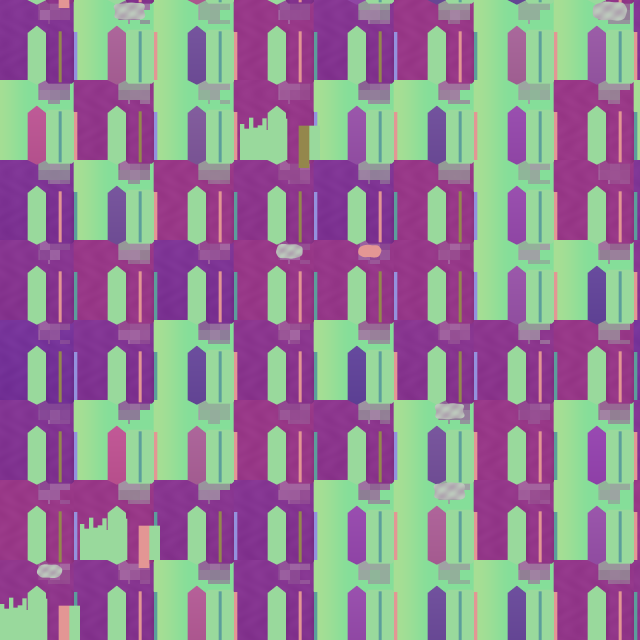
Reproduce this texture map procedurally as a WebGL 2 fragment shader.

```glsl
#version 300 es
precision highp float;
// Worn 8 by 8 tiling of purple and green blocks with pointed slats, striped panels and stepped shadows.

#define REPEATS 8.0
#define STEPS 8.0
#define PURPLE_SHARE 0.58
#define TORN_SHARE 0.05
#define SMUDGE_SHARE 0.11
#define MOTTLE 0.012
#define SAMPLES 3
#define SEED 4.0

uniform vec2 u_resolution;
out vec4 fragColor;

const vec3 PALE_GREEN = vec3(0.60, 0.85, 0.61);
const vec3 YELLOW_GREEN = vec3(0.65, 0.87, 0.58);
const vec3 MINT = vec3(0.52, 0.87, 0.60);
const vec3 LIME = vec3(0.58, 0.88, 0.46);
const vec3 MAGENTA = vec3(0.60, 0.22, 0.53);
const vec3 VIOLET = vec3(0.47, 0.21, 0.61);
const vec3 PINK = vec3(0.74, 0.33, 0.57);
const vec3 INDIGO = vec3(0.38, 0.27, 0.60);
const vec3 MAUVE = vec3(0.60, 0.42, 0.60);
const vec3 SALMON = vec3(0.89, 0.59, 0.58);
const vec3 TEAL = vec3(0.36, 0.62, 0.61);
const vec3 OLIVE = vec3(0.58, 0.53, 0.30);
const vec3 LAVENDER = vec3(0.58, 0.57, 0.87);
const vec3 ASH = vec3(0.74, 0.79, 0.74);

// One random value per cell and channel; cells wrap so the map tiles
float hash(vec2 cell, float channel) {
    vec2 c = mod(cell, REPEATS);
    return fract(sin(dot(c, vec2(127.1, 311.7)) + channel * 74.7 + SEED) * 4375.85);
}

float box(vec2 f, vec2 lo, vec2 hi) {
    vec2 inside = step(lo, f) * step(f, hi);
    return inside.x * inside.y;
}

bool isPurple(vec2 cell) { return hash(cell, 1.0) < PURPLE_SHARE; }

bool isTorn(vec2 cell) { return isPurple(cell) && hash(cell, 2.0) < TORN_SHARE / PURPLE_SHARE; }

// Broad block behind the slats
vec3 blockColour(vec2 cell, vec2 f) {
    if (!isPurple(cell)) return mix(YELLOW_GREEN, MINT, smoothstep(-0.05, 0.42, f.x));
    float hue = hash(cell, 3.0);
    float mottle = sin(f.x * 21.0 + 3.0 * sin(f.y * 9.0)) * sin(f.y * 17.0 + hue * 6.0);
    return mix(MAGENTA, VIOLET, hue * hue) + MOTTLE * mottle - 0.03 * f.y * hue;
}

// Stepped shadow between a cell and the one above it
vec3 addSteps(vec3 colour, vec2 cell, vec2 f) {
    vec2 q = floor(f * STEPS);
    float jitter = hash(cell * 3.0 + q, 4.0);
    float left = q.y < 2.0 ? 0.48 : 0.60;
    float right = 0.875 - 0.125 * step(0.6, jitter) * q.y;
    float mask = box(f, vec2(left, 0.0), vec2(right, 0.30));
    vec3 above = blockColour(cell - vec2(0.0, 1.0), vec2(0.25, 1.0));
    vec3 blend = mix(above, colour, 0.25 + 0.25 * q.y);
    blend = mix(blend, MAUVE + 0.08 * jitter, 0.35 + 0.3 * jitter);
    return mix(colour, blend, mask);
}

vec3 slatColour(vec2 cell, vec2 f) {
    if (isPurple(cell)) return PALE_GREEN;
    float hue = hash(cell, 5.0);
    if (hue > 0.94) return LIME;
    vec3 base = hue < 0.4 ? PINK : (hue < 0.7 ? INDIGO : VIOLET + vec3(0.11, 0.06, 0.07));
    return mix(base, MAUVE, hash(cell, 6.0) * 0.7) + 0.06 * (0.65 - f.y);
}

// Pointed slat, panel pair, centre line and bright edge
vec3 addSlats(vec3 colour, vec2 cell, vec2 f) {
    bool purple = isPurple(cell);
    bool torn = isTorn(cell);
    bool warm = hash(cell, 7.0) < 0.55;
    vec3 line = purple ? (warm ? SALMON : OLIVE) : TEAL;
    vec3 edge = purple ? (warm ? TEAL : LAVENDER) : SALMON;

    float dx = abs(f.x - 0.46);
    float slat = step(dx, 0.115) * step(0.32 + 0.8 * dx, f.y) * step(f.y, 1.06 - 0.5 * dx);
    colour = mix(colour, slatColour(cell, f), slat);

    float chamfer = max(abs(f.x - 0.752) - 0.145, 0.0);
    float panel = box(f, vec2(0.576, 0.37 + chamfer), vec2(0.927, 1.045 - chamfer));
    float rim = smoothstep(0.11, 0.175, abs(f.x - 0.752));
    vec3 panelColour = purple ? blockColour(cell, f) * (1.0 - 0.08 * rim) : PALE_GREEN;
    colour = mix(colour, panelColour, panel);
    colour = mix(colour, edge, box(f, vec2(0.927, 0.40), vec2(0.965, 1.0)));

    // Torn cells lose the lower block and half of the panel
    if (torn) {
        float rag = 0.55 + 0.08 * sin(floor(f.x * 18.0) * 2.3);
        colour = mix(colour, PALE_GREEN, box(f, vec2(0.0, rag), vec2(0.59, 1.0)));
        colour = mix(colour, PALE_GREEN, box(f, vec2(0.865, 0.57), vec2(1.0, 1.0)));
    }
    vec2 lineLow = torn ? vec2(0.735, 0.57) : vec2(0.732, 0.39);
    vec2 lineHigh = torn ? vec2(0.865, 1.10) : vec2(0.772, 1.03);
    return mix(colour, line, box(f, lineLow, lineHigh));
}

// Pale ragged patch over a few cells
vec3 addSmudge(vec3 colour, vec2 cell, vec2 f) {
    if (hash(cell, 8.0) > SMUDGE_SHARE) return colour;
    float size = mix(0.5, 1.0, hash(cell, 9.0));
    vec2 d = (f - vec2(0.62, 0.14)) / (size * vec2(0.24, 0.13));
    float ripple = sin(d.x * 5.0 + size * 20.0) * sin(d.y * 4.0 + d.x * 2.0);
    vec3 tint = size < 0.6 ? SALMON : mix(ASH, MAUVE, 0.2 + 0.2 * ripple);
    float reach = pow(abs(d.x), 4.0) + pow(abs(d.y), 4.0) + 0.25 * ripple;
    return mix(colour, tint, 1.0 - smoothstep(0.85, 1.0, reach));
}

vec3 tiling(vec2 p) {
    vec2 cell = floor(p);
    vec2 f = p - cell;
    vec2 rightward = vec2(1.0, 0.0);
    vec2 downward = vec2(0.0, 1.0);
    vec3 colour = addSteps(blockColour(cell, f), cell, f);
    colour = mix(colour, blockColour(cell + rightward, f - rightward), step(0.92, f.x));
    colour = addSlats(colour, cell - downward, f + downward);
    colour = addSlats(colour, cell, f);
    return addSmudge(colour, cell, f);
}

void main() {
    // Average a small grid of samples to smooth every edge
    vec3 total = vec3(0.0);
    for (int i = 0; i < SAMPLES * SAMPLES; i++) {
        vec2 offset = (vec2(i % SAMPLES, i / SAMPLES) + 0.5) / float(SAMPLES) - 0.5;
        vec2 uv = (gl_FragCoord.xy + offset) / u_resolution;
        total += tiling(vec2(uv.x, 1.0 - uv.y) * REPEATS);
    }
    fragColor = vec4(total / float(SAMPLES * SAMPLES), 1.0);
}
```
